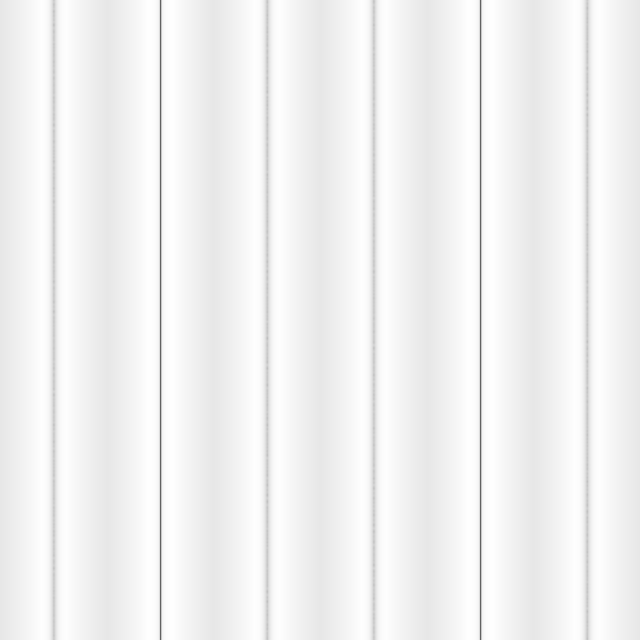
Give the GLSL for this pattern, as a three.js fragment shader.

```glsl
// Six soft white vertical folds, shaded from a grey middle to bright shoulders.
// Creases between folds carry a blurred, faintly flecked shadow; every third
// crease is a crisp dark seam instead. All terms wrap across the canvas edges.

varying vec2 vUv;

const float FOLDS = 6.0;
const float SEAM_EVERY = 3.0;
const float FLECKS = 192.0;
const float CREASE_SHIFT = 0.0009;
const float SEAM_HALF_WIDTH = 0.0011;

const vec3 HIGHLIGHT = vec3(0.998);
const vec3 MIDDLE_GREY = vec3(0.905);
const vec3 SEAM_GREY = vec3(0.38);

float hash(vec2 p) {
  vec3 q = fract(vec3(p.xyx) * 0.1031);
  q += dot(q, q.yzx + 33.33);
  return fract((q.x + q.y) * q.z);
}

// One-dimensional gradient noise that wraps after a whole number of cells
float gradientNoise(float x, float cells, float seed) {
  float cell = floor(x);
  float f = fract(x);
  float left = hash(vec2(mod(cell, cells), seed)) * 2.0 - 1.0;
  float right = hash(vec2(mod(cell + 1.0, cells), seed)) * 2.0 - 1.0;
  float fade = f * f * f * (f * (f * 6.0 - 15.0) + 10.0);
  return mix(left * f, right * (f - 1.0), fade);
}

// Fold shading: bright shoulder near the crease, grey along the middle
vec3 foldColor(float creaseDist) {
  float t = clamp((creaseDist * FOLDS - 0.12) / 0.38, 0.0, 1.0);
  return mix(HIGHLIGHT, MIDDLE_GREY, pow(t, 0.8));
}

float creaseShadow(float dist, float depth, float reach) {
  return depth * exp(-dist / reach);
}

// Antialiased coverage of a line
float lineMask(float dist, float halfWidth, float pixel) {
  return clamp((halfWidth - dist) / pixel + 0.5, 0.0, 1.0);
}

void main() {
  // Nearest crease, its wrapped index and the distance to it
  float s = (vUv.x - CREASE_SHIFT) * FOLDS - 0.5;
  float nearest = floor(s + 0.5);
  float id = mod(nearest, FOLDS);
  float dist = abs(s - nearest) / FOLDS;
  float isSeam = 1.0 - step(0.5, abs(mod(id, SEAM_EVERY) - 1.0));

  // Soft shadow, flecked only close to the crease
  float fleck = gradientNoise(vUv.y * FLECKS, FLECKS, id + 7.0);
  float depth = mix(0.23 + 0.12 * fleck * exp(-dist / 0.002), 0.09, isSeam);
  vec3 color = foldColor(dist) - creaseShadow(dist, depth, 0.0045);

  // Crisp dark seam
  float seam = isSeam * lineMask(dist, SEAM_HALF_WIDTH, fwidth(vUv.x));
  color = mix(color, SEAM_GREY, seam);

  gl_FragColor = vec4(color, 1.0);
}
```
